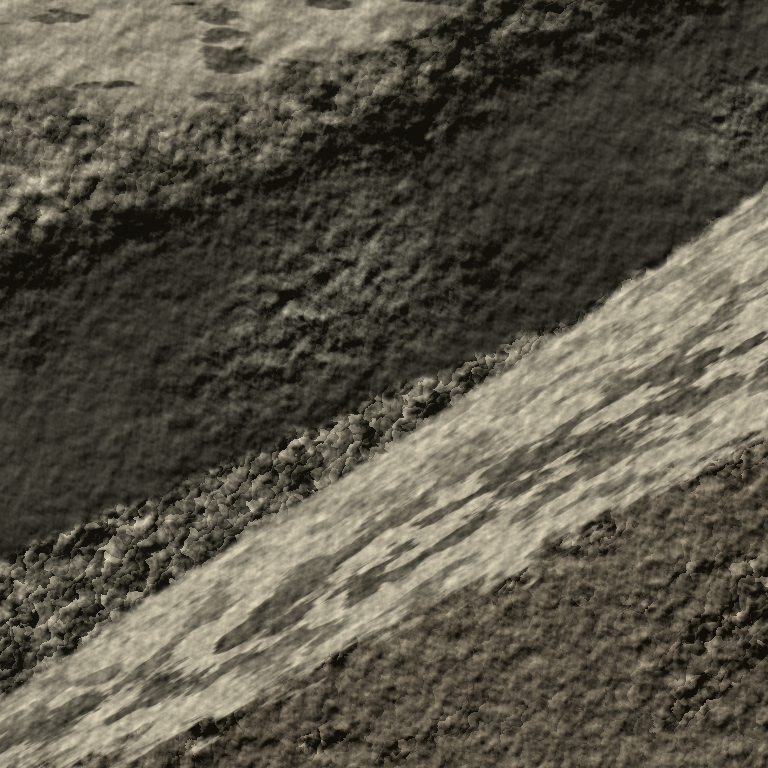
A WebGL 1 fragment shader for this texture:

```glsl
precision highp float;
// Eroded hillside: dark rock face between pale slopes, with rubble, streaked sand and gravel.
uniform vec2 u_resolution;

const vec2 SLOPE = vec2(0.850, 0.527);      // direction along the strata
const vec2 LIGHT = vec2(-0.5, 0.866);       // direction toward the light
const vec3 WARM = vec3(1.0, 0.962, 0.865);  // tint of sand and rubble
const vec3 COOL = vec3(1.0, 0.98, 0.90);    // tint of the rock face
const vec3 BROWN = vec3(1.0, 0.93, 0.82);   // tint of the gravel
const vec3 SHADOW = vec3(0.0, 0.004, 0.022); // removed to warm the darks
const float PALE_TONE = 0.57;
const float SCREE_TONE = 0.37;
const float ROCK_TONE = 0.205;
const float RUBBLE_TONE = 0.37;
const float SAND_TONE = 0.70;
const float GRAVEL_TONE = 0.32;
const float STONE_SCALE = 82.0;
const float EDGE_ROUGHNESS = 0.035;
const float RELIEF_REACH = 0.24;

float hash(vec2 p) {
  vec3 h = fract(p.xyx * 0.1031);
  h += dot(h, h.yzx + 33.33);
  return fract((h.x + h.y) * h.z);
}

float noise(vec2 p) {
  vec2 i = floor(p), f = fract(p);
  f = f * f * (3.0 - 2.0 * f);
  return mix(mix(hash(i), hash(i + vec2(1.0, 0.0)), f.x),
             mix(hash(i + vec2(0.0, 1.0)), hash(i + 1.0), f.x), f.y);
}

float fbm(vec2 p) {
  float sum = 0.0, amp = 0.533;
  for (int i = 0; i < 4; i++) {
    sum += amp * noise(p);
    p = mat2(1.6, 1.2, -1.2, 1.6) * p + 17.3;
    amp *= 0.5;
  }
  return sum;
}

// Lit bumps: difference of height toward and away from the light
float relief(vec2 p) {
  return fbm(p - LIGHT * RELIEF_REACH) - fbm(p + LIGHT * RELIEF_REACH);
}

// Cellular stones: lit faces with dark gaps, roughly -0.5 to 0.5
float stones(vec2 p) {
  vec2 cell = floor(p), nearest = vec2(0.0);
  float d1 = 9.0, shade = 0.0;
  for (int j = -1; j <= 1; j++) {
    for (int i = -1; i <= 1; i++) {
      vec2 id = cell + vec2(float(i), float(j));
      vec2 r = p - id - vec2(hash(id), hash(id + 71.7));
      float d = dot(r, r);
      if (d < d1) { d1 = d; nearest = r; shade = hash(id + 31.1); }
    }
  }
  return (shade - 0.5) * 0.6 + dot(nearest, LIGHT) * 0.65;
}

// Height line through five evenly spaced stations
float profile(float x, float a, float b, float c, float d, float e) {
  vec4 t = clamp(x * 4.0 - vec4(0.0, 1.0, 2.0, 3.0), 0.0, 1.0);
  return a + dot(t, vec4(b - a, c - b, d - c, e - d));
}

float above(float height, float softness) {
  return smoothstep(-softness, softness, height);
}

// Soft patch stretched along a direction
float patchAt(vec2 p, vec2 center, vec2 size, vec2 dir) {
  vec2 d = p - center;
  d = vec2(dot(d, dir), dot(d, vec2(-dir.y, dir.x))) / size;
  return exp(-dot(d, d));
}

void main() {
  vec2 p = gl_FragCoord.xy / u_resolution;
  vec2 q = vec2(dot(p, SLOPE), dot(p, vec2(-SLOPE.y, SLOPE.x)));
  float broad = fbm(p * 7.0 + 4.0) - 0.5;
  float rough = fbm(p * 42.0) - 0.5;
  float bumps = relief(p * 48.0);
  float grain = relief(p * 100.0 + 9.0);
  vec2 warp = vec2(rough, fbm(p * 60.0 + 50.0) - 0.5) * 2.6;
  float rocks = stones(q * vec2(0.75, 1.15) * STONE_SCALE + warp);
  float y = p.y + rough * EDGE_ROUGHNESS;

  // Boundaries between the layers
  float paleFoot = profile(p.x, 0.875, 0.865, 0.93, 1.04, 1.15);
  float crest = profile(p.x, 0.672, 0.758, 0.845, 0.972, 1.08);
  float rockFoot = profile(p.x, 0.277, 0.375, 0.492, 0.587, 0.755);
  float sandTop = profile(p.x, 0.085, 0.258, 0.412, 0.578, 0.755);
  float sandFoot = profile(p.x, -0.015, 0.05, 0.175, 0.31, 0.447);

  // Rock face with paler outcrops, hollows and shaded margins
  float outcrop = patchAt(p, vec2(0.42, 0.61), vec2(0.19, 0.095), vec2(0.72, 0.694));
  outcrop += 0.9 * patchAt(p, vec2(0.97, 0.84), vec2(0.08, 0.07), SLOPE);
  float hollow = patchAt(p, vec2(0.59, 0.61), vec2(0.12, 0.05), SLOPE);
  hollow += 0.7 * patchAt(p, vec2(0.02, 0.56), vec2(0.07, 0.06), SLOPE);
  float overhang = exp(-pow((p.y - crest + 0.025) / 0.05, 2.0));
  float craggy = min(outcrop + overhang * 0.55 + hollow * 0.4, 1.0);
  float rock = ROCK_TONE + broad * 0.18 + outcrop * 0.10 - hollow * 0.07 - overhang * 0.06;
  rock += bumps * (0.20 + 0.62 * craggy) + grain * (0.20 + 0.28 * craggy);
  rock += rocks * 0.13 * craggy;
  rock -= 0.10 * craggy * smoothstep(0.52, 0.66, fbm(p * 24.0 + 60.0));
  rock -= 0.07 * exp(-abs(p.y - rockFoot) / 0.03);
  vec3 color = max(rock, 0.065) * COOL;

  // Upper scree and pale bank
  float bankStreak = fbm(q * vec2(20.0, 70.0) + 8.0) - 0.5;
  float scree = SCREE_TONE + broad * 0.28 + bumps * 0.75 + grain * 0.38 + rocks * 0.18;
  scree += 0.13 * patchAt(p, vec2(0.02, 0.745), vec2(0.15, 0.035), SLOPE);
  scree -= 0.17 * smoothstep(0.52, 0.68, fbm(q * vec2(20.0, 34.0) + 13.0));
  scree -= 0.08 * exp(-pow((p.y - crest - 0.015) / 0.03, 2.0));
  float pale = PALE_TONE + bankStreak * 0.30 + bumps * 0.34 + grain * 0.30;
  pale -= 0.27 * smoothstep(0.57, 0.70, fbm(p * vec2(14.0, 46.0) + 3.0));
  float bank = mix(scree, pale, above(y - paleFoot + broad * 0.08, 0.035));
  color = mix(color, max(bank, 0.075) * WARM, above(y - crest, 0.018));

  // Loose rubble beneath the rock
  float rubble = RUBBLE_TONE + rocks * 0.42 + bumps * 0.70 + grain * 0.40 + broad * 0.18;
  rubble -= 0.16 * smoothstep(0.50, 0.64, fbm(q * vec2(30.0, 48.0) + 27.0));
  color = mix(color, max(rubble, 0.07) * WARM, above(rockFoot - y, 0.009));

  // Sand streaked along the slope
  float depth = (p.y - sandFoot) / max(sandTop - sandFoot, 0.01);
  float streak = fbm(q * vec2(17.0, 88.0) + 21.0);
  float fine = relief(q * vec2(48.0, 110.0) + 5.0);
  float seam = exp(-pow((depth - 0.40) / 0.25, 2.0));
  float sand = SAND_TONE + fine * 0.34 + grain * 0.24 + bumps * 0.20;
  sand -= (0.13 + 0.25 * seam) * smoothstep(0.46, 0.62, streak + seam * 0.05 + rough * 0.16);
  color = mix(color, max(sand, 0.13) * WARM, above(sandTop - y + rough * 0.02, 0.007));

  // Brown gravel with scattered dark gaps and bright stones
  float gravel = GRAVEL_TONE + broad * 0.14 + bumps * 0.50 + grain * 0.42 + rocks * 0.12;
  float clumps = smoothstep(0.52, 0.72, fbm(q * vec2(11.0, 20.0) + 40.0));
  clumps += patchAt(p, vec2(0.95, 0.19), vec2(0.09, 0.035), SLOPE);
  gravel += clumps * (rocks * 0.30 + bumps * 0.50 - 0.07);
  float gravelEdge = sandFoot - y + (streak - 0.5) * 0.10;
  color = mix(color, max(gravel, 0.065) * BROWN, above(gravelEdge, 0.018));

  gl_FragColor = vec4(clamp(color - SHADOW, 0.0, 1.0), 1.0);
}
```
